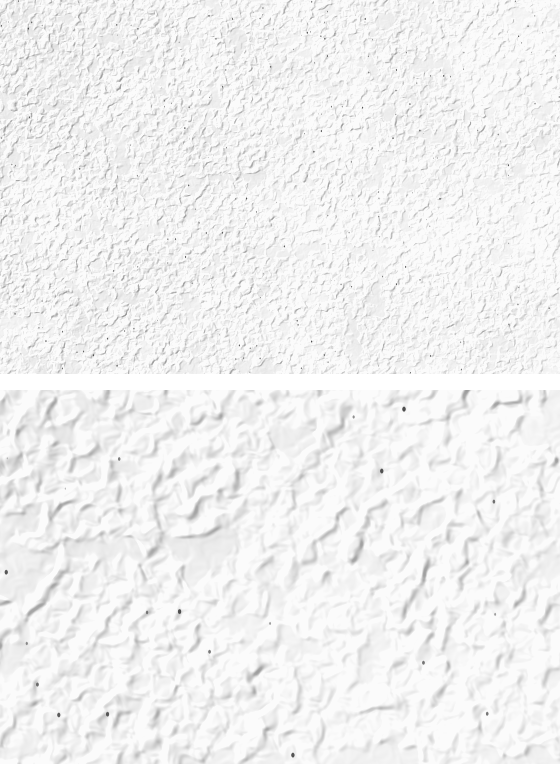
Top, the full canvas; bottom, a detail of the centre.
Give the GLSL for this texture, as a Shadertoy shader.

```glsl
// White stucco wall in low raking light from the upper left.
// A height field of warped gradient noise (lumps, crumbs, grit and smooth
// trowelled patches) is embossed along the light, then dotted with pinholes.

#define LUMP_SCALE 42.0
#define CRUMB_SCALE 88.0
#define GRIT_SCALE 190.0
#define PATCH_SCALE 16.0
#define PIT_SCALE 110.0
#define PIT_CHANCE 0.012
#define EMBOSS_STEP 0.0018
#define RELIEF 0.25
#define SHADOW_DEPTH 0.03
#define WALL_TONE 0.963
#define PATCH_SHADE 0.024
#define CLOUDING 0.035

const vec2 LIGHT_DIR = vec2(-0.80, 0.60);

vec2 hash2(vec2 cell) {
    vec3 q = fract(cell.xyx * vec3(0.1031, 0.1030, 0.0973));
    q += dot(q, q.yzx + 33.33);
    return fract((q.xx + q.yz) * q.zy);
}

vec2 randomDirection(vec2 cell) {
    float angle = 6.28318 * hash2(cell).x;
    return vec2(cos(angle), sin(angle));
}

// Gradient noise, roughly -0.7 to 0.7
float gradientNoise(vec2 p) {
    vec2 i = floor(p), f = p - i;
    vec2 w = f * f * f * (f * (f * 6.0 - 15.0) + 10.0);
    vec2 r = vec2(1.0, 0.0);
    float a = dot(randomDirection(i), f);
    float b = dot(randomDirection(i + r.xy), f - r.xy);
    float c = dot(randomDirection(i + r.yx), f - r.yx);
    float d = dot(randomDirection(i + r.xx), f - r.xx);
    return mix(mix(a, b, w.x), mix(c, d, w.x), w.y);
}

// Share of smooth, trowelled surface at a point
float smoothPatch(vec2 p) {
    float n = gradientNoise(p * PATCH_SCALE + 7.3);
    n += 0.60 * gradientNoise(p * PATCH_SCALE * 2.7 + 41.0);
    return smoothstep(0.20, 0.36, n);
}

float plasterHeight(vec2 p) {
    // Stretch the grain a little along the shadow edges
    vec2 across = LIGHT_DIR, along = vec2(LIGHT_DIR.y, -LIGHT_DIR.x);
    vec2 q = vec2(dot(p, across), 0.90 * dot(p, along)) + 20.0;
    q += 0.008 * vec2(gradientNoise(q * 70.0), gradientNoise(q * 70.0 + 90.0));

    // Uneven lump height breaks the shadow lines into short pieces
    float crumbs = gradientNoise(q * CRUMB_SCALE + 13.0);
    float grit = gradientNoise(q * GRIT_SCALE + 57.0);
    float build = 0.80 + 1.1 * gradientNoise(q * 26.0 + 71.0);
    float lumps = smoothstep(-0.12, 0.22, gradientNoise(q * LUMP_SCALE) + 0.16 * crumbs);
    float rough = build * lumps + 0.56 * crumbs + 0.30 * grit;
    return rough * (1.0 - 0.80 * smoothPatch(p + 3.0));
}

// Tiny dark pinholes of varied depth, gathered in loose groups
float pinholes(vec2 p, float pixel) {
    vec2 cell = floor(p * PIT_SCALE);
    vec2 pick = hash2(cell + 211.0);
    vec2 centre = (cell + 0.3 + 0.4 * hash2(cell + 517.0)) / PIT_SCALE;
    float crowd = 1.0 + 2.0 * gradientNoise(p * 5.0 + 31.0);
    float radius = mix(0.0005, 0.0015, pick.y);
    float dist = length((p - centre) * vec2(1.0, 0.7));
    float spot = 1.0 - smoothstep(radius - 0.5 * pixel, radius + 0.6 * pixel, dist);
    return spot * mix(0.3, 0.9, pick.y) * step(pick.x, PIT_CHANCE * crowd);
}

void mainImage(out vec4 fragColor, in vec2 fragCoord) {
    float pixel = 1.0 / iResolution.y;
    vec2 p = fragCoord * pixel;
    float side = fragCoord.x / iResolution.x;

    // Slope facing the light: positive is lit, negative is shaded
    vec2 offset = LIGHT_DIR * EMBOSS_STEP;
    float slope = plasterHeight(p - offset) - plasterHeight(p + offset);

    // The light washes out the relief towards the right, with faint clouds
    float contrast = mix(1.18, 0.76, side) * (1.0 + 0.6 * gradientNoise(p * 7.0 + 5.0));
    float clouds = gradientNoise(p * 4.0 + 11.0) + 0.8 * gradientNoise(p * 12.0 + 19.0);
    float shadow = max(-slope - 0.15, 0.0);
    float tone = WALL_TONE + mix(-0.014, 0.014, side) + CLOUDING * clouds;
    tone -= PATCH_SHADE * smoothPatch(p + 3.0);
    tone += contrast * (RELIEF * slope - SHADOW_DEPTH * shadow);

    // Soft floor for deep shadows, clipped highlights
    tone = max(tone, 0.66 + 0.35 * (tone - 0.66));
    tone = min(tone, 0.984);
    tone = mix(tone, 0.22, pinholes(p, pixel));
    fragColor = vec4(vec3(clamp(tone, 0.0, 1.0)), 1.0);
}
```
